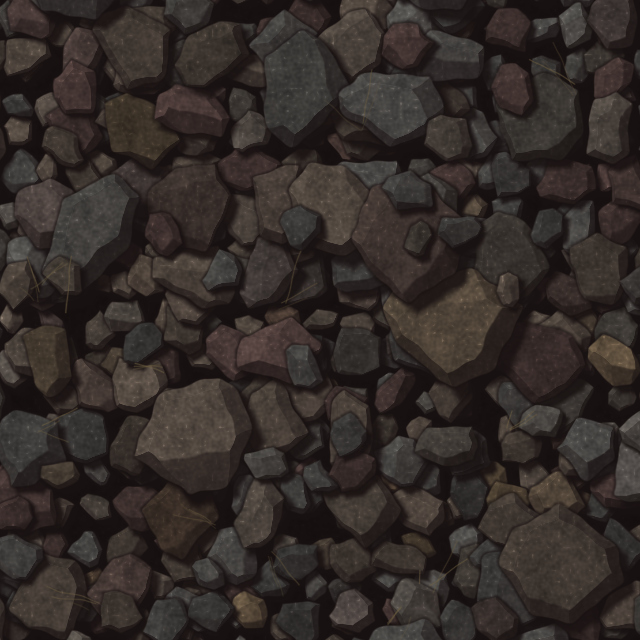
Reproduce this texture procedurally as a WebGL 2 fragment shader.

```glsl
#version 300 es
precision highp float;
// A bed of dark crushed stone with a few dry straws, lit from the upper left.
// Layers of jittered cells each hold a faceted convex stone, painted over the
// layer below with a soft shadow; gradient noise roughens edges and surfaces.

uniform vec2 u_resolution;
out vec4 fragColor;

const int LAYERS = 5;
const float CELL[LAYERS] = float[](0.058, 0.085, 0.125, 0.19, 0.075);
const float PRESENCE[LAYERS] = float[](0.95, 0.85, 0.68, 0.48, 0.16);
const int SIDES = 7;
const int TUFTS = 13;
const int BLADES = 3;

const vec3 SHADOW = vec3(0.095, 0.068, 0.068);
const vec3 GREY = vec3(0.250, 0.243, 0.235);
const vec3 BROWN = vec3(0.280, 0.245, 0.218);
const vec3 RED = vec3(0.255, 0.200, 0.190);
const vec3 OCHRE = vec3(0.320, 0.265, 0.195);
const vec3 STRAW = vec3(0.430, 0.370, 0.250);

const vec3 LIGHT = vec3(-0.42, 0.50, 0.76);
const vec2 SHADOW_DIR = vec2(0.70, -0.72);
const float SHADOW_STRENGTH = 0.88;
const float SOFTNESS = 0.0016;      // half width of blurred edges
const float ROUGHNESS = 0.007;      // how far noise bends the outlines
const float TAU = 6.28319;

vec3 hash3(ivec3 v) {
    uvec3 u = uvec3(v + 1000) * 1664525u + 1013904223u;
    u.x += u.y * u.z; u.y += u.z * u.x; u.z += u.x * u.y;
    u ^= u >> 16u;
    u.x += u.y * u.z; u.y += u.z * u.x; u.z += u.x * u.y;
    return vec3(u >> 16u) / 65535.0;
}

float cornerSlope(ivec2 corner, vec2 offset) {
    float a = TAU * hash3(ivec3(corner, 77)).x;
    return dot(vec2(cos(a), sin(a)), offset);
}

float gradientNoise(vec2 p) {
    ivec2 i = ivec2(floor(p));
    vec2 f = fract(p);
    vec2 w = f * f * f * (f * (f * 6.0 - 15.0) + 10.0);
    float bottom = mix(cornerSlope(i, f), cornerSlope(i + ivec2(1, 0), f - vec2(1, 0)), w.x);
    float top = mix(cornerSlope(i + ivec2(0, 1), f - vec2(0, 1)),
                    cornerSlope(i + ivec2(1, 1), f - vec2(1, 1)), w.x);
    return mix(bottom, top, w.y);
}

float smoothMax(float a, float b, float k) {
    float h = max(k - abs(a - b), 0.0) / k;
    return max(a, b) + h * h * k * 0.25;
}

vec3 stoneColour(vec3 h) {
    vec3 c = mix(GREY, BROWN, smoothstep(0.25, 0.75, h.x));
    c = mix(c, RED, smoothstep(0.74, 0.92, h.y));
    c = mix(c, OCHRE, smoothstep(0.93, 0.99, h.x) * 0.7);
    return c * mix(0.80, 1.20, h.z);
}

// Paints one stone and its shadow over the colour below; q is relative to its centre.
vec3 paintStone(vec3 below, vec2 q, ivec3 id, float cell, float grain, float edge) {
    vec3 shape = hash3(id + ivec3(0, 0, 9));
    vec3 tint = hash3(id + ivec3(0, 0, 10));
    vec3 lean = hash3(id + ivec3(0, 0, 11)) - 0.5;
    float radius = cell * mix(0.40, 0.58, shape.x);
    float aspect = mix(0.50, 1.0, shape.y);
    float turn = TAU * shape.z;
    vec2 shadowShift = SHADOW_DIR * (0.004 + 0.095 * cell);

    float body = -1.0;
    float shadow = -1.0;
    vec2 slope = lean.xy * 0.55;
    float height = radius * mix(0.25, 0.50, tint.z) + dot(q, slope);
    for (int k = 0; k < SIDES; k++) {
        vec3 h = hash3(id + ivec3(0, 0, k + 1));
        float a = TAU * (float(k) + 0.7 * (h.x - 0.5)) / float(SIDES) + turn;
        vec2 dir = vec2(cos(a), sin(a));
        float reach = radius * mix(0.78, 1.08, h.y);
        reach *= length(vec2(cos(a - turn), aspect * sin(a - turn)));
        float side = dot(q, dir) - reach;
        body = smoothMax(body, side, 0.07 * radius);
        shadow = max(shadow, side - dot(shadowShift, dir));
        // The lowest plane at this spot is the visible facet.
        float steep = mix(0.7, 3.2, h.z);
        float facet = smoothstep(-0.0025, 0.0025, height + side * steep);
        slope = mix(slope, steep * dir * -1.0, facet);
        height = min(height, -side * steep);
    }

    float blur = 0.004 + 0.035 * cell;
    float shaded = 1.0 - smoothstep(-0.5 * blur, blur, shadow);
    float contact = 1.0 - smoothstep(0.0, 0.006, body);
    below = mix(below, SHADOW, SHADOW_STRENGTH * shaded);
    below = mix(below, SHADOW, 0.6 * contact);
    float diffuse = max(dot(normalize(vec3(-slope, 1.0)), LIGHT), 0.0);
    float shade = 0.28 + 0.93 * diffuse;
    vec3 surface = mix(SHADOW, stoneColour(tint) * grain, shade);
    return mix(surface, below, smoothstep(-edge, edge, body));
}

float segmentDistance(vec2 p, vec2 a, vec2 b) {
    vec2 ab = b - a;
    return length(p - a - ab * clamp(dot(p - a, ab) / dot(ab, ab), 0.0, 1.0));
}

void main() {
    float size = min(u_resolution.x, u_resolution.y);
    vec2 uv = gl_FragCoord.xy / size;
    float edge = max(SOFTNESS, 0.7 / size);
    // Surface grain, pale mineral specks and bent outlines
    float fine = gradientNoise(uv * 170.0);
    float grain = 1.0 + 0.20 * gradientNoise(uv * 23.0) + 0.22 * gradientNoise(uv * 71.0 + 9.0)
                + 0.20 * fine + 0.35 * smoothstep(0.34, 0.62, fine);
    vec2 bend = vec2(gradientNoise(uv * 27.0 + 40.0), gradientNoise(uv * 27.0 + 80.0));
    vec2 rough = uv + ROUGHNESS * bend;
    // Stones, from the bottom layer up
    vec3 colour = SHADOW * (0.9 + 0.4 * (grain - 1.0));
    for (int n = 0; n < LAYERS * 9; n++) {
        int layer = n / 9;
        float cell = CELL[layer];
        ivec2 home = ivec2(floor(rough / cell));
        ivec3 id = ivec3(home + ivec2(n % 3, (n / 3) % 3) - 1, layer * 20);
        vec3 h = hash3(id);
        vec2 q = rough - (vec2(id.xy) + 0.25 + 0.5 * h.xy) * cell;
        if (h.z > PRESENCE[layer] || length(q) > 1.2 * cell) continue;
        colour = paintStone(colour, q, id, cell, grain, edge);
    }
    // Tufts of dry straw
    for (int n = 0; n < TUFTS * BLADES; n++) {
        vec3 tuft = hash3(ivec3(n / BLADES, 5, 300));
        vec3 h = hash3(ivec3(n, 6, 301));
        float a = TAU * tuft.z + 1.3 * (h.x - 0.5);
        vec2 root = tuft.xy * u_resolution / size + 0.02 * (h.yz - 0.5);
        vec2 tip = root + vec2(cos(a), sin(a)) * mix(0.02, 0.09, h.y);
        float d = segmentDistance(uv + 0.004 * bend, root, tip) - 0.0007;
        colour = mix(colour, STRAW, mix(0.25, 0.7, h.z) * (1.0 - smoothstep(-edge, edge, d)));
    }
    fragColor = vec4(colour, 1.0);
}
```
